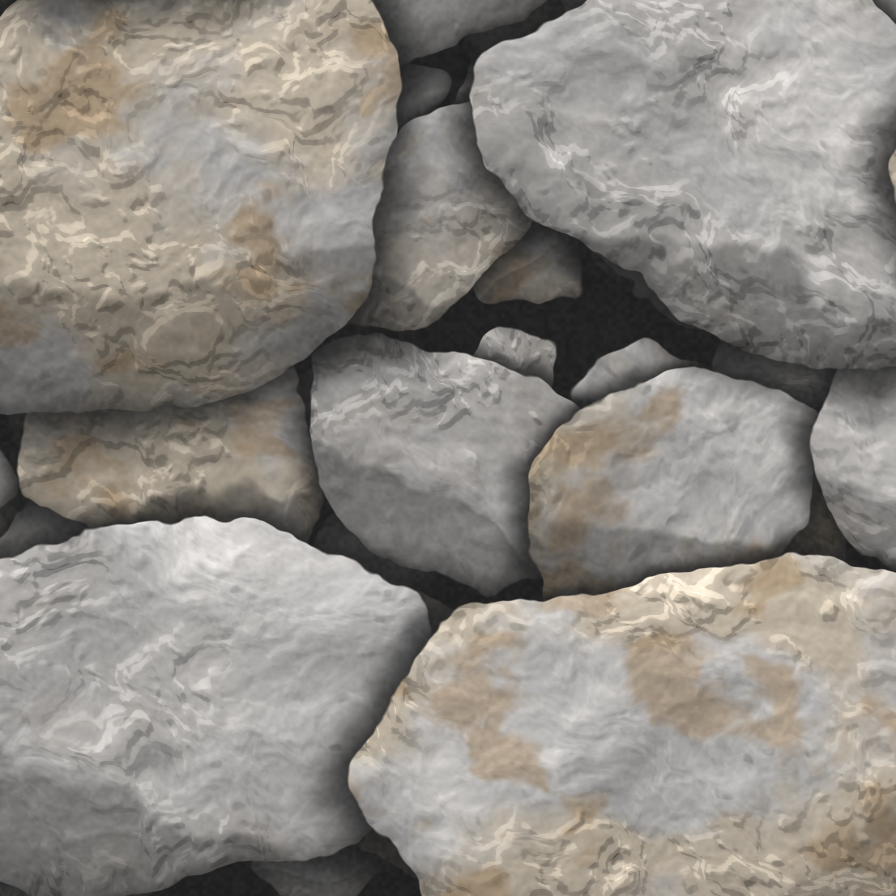
Reproduce this texture procedurally as a WebGL 1 fragment shader.

```glsl
precision highp float;
// A heap of weathered grey and tan boulders with dark gaps between them.
// Three jittered grids of sharp-edged polygons are laid from small to large;
// each stone shadows what lies below and gets facets, chips and stains.
uniform vec2 u_resolution;

float hash(vec2 p) {
  vec3 q = fract(vec3(p.xyx) * 0.1031);
  q += dot(q, q.yzx + 33.33);
  return fract((q.x + q.y) * q.z);
}

float noise(vec2 p) {
  vec2 i = floor(p), f = fract(p);
  f = f * f * (3.0 - 2.0 * f);
  return mix(mix(hash(i), hash(i + vec2(1, 0)), f.x),
             mix(hash(i + vec2(0, 1)), hash(i + 1.0), f.x), f.y);
}

float fbm(vec2 p) {
  float sum = 0.0, amp = 0.5;
  for (int i = 0; i < 5; i++) {
    sum += amp * noise(p);
    p = mat2(1.6, 1.2, -1.2, 1.6) * p + 7.3;
    amp *= 0.5;
  }
  return sum / 0.97;
}

vec2 heading(float a) { return vec2(cos(a), sin(a)); }

// Steps in height whose edges become short, crisp chips
float terrace(float h) {
  return smoothstep(0.40, 0.43, h) + smoothstep(0.52, 0.55, h) + smoothstep(0.63, 0.66, h);
}

// Mineral colour and fine relief; local is the offset in stone radii.
vec3 stoneSurface(vec2 p, vec2 local, mat2 turn, vec2 key, float warmth) {
  vec2 grain = (p * turn) * vec2(5.5, 7.5) + key * 5.7;
  float mottle = fbm(grain);
  float stain = fbm(grain * 0.9 + 19.0);
  float paleness = 0.4 * hash(key + 4.4) + 1.7 * (mottle - 0.5) + 0.45;
  vec3 col = mix(vec3(0.575, 0.57, 0.567), vec3(0.715, 0.705, 0.695), clamp(paleness, 0.0, 1.0));

  // Tan patches, then smaller ochre rust
  col = mix(col, vec3(0.67, 0.625, 0.555), 0.85 * warmth * smoothstep(0.40, 0.60, stain));
  float rust = smoothstep(0.56, 0.70, fbm(grain * 1.9 + 41.0));
  col = mix(col, vec3(0.57, 0.47, 0.35), 0.5 * rust * warmth);

  // Rough relief lit from above, broken by chips in some areas
  vec2 toLight = vec2(-0.05, 0.13) * turn;
  vec2 rough = grain * 2.6 + 1.2 * mottle;
  float low = fbm(rough), high = fbm(rough + toLight);
  float chipped = smoothstep(0.42, 0.62, stain);
  float chips = (terrace(low) - terrace(high)) * mix(0.03, 0.17, chipped);
  float pits = smoothstep(0.80, 0.92, noise(grain * 8.0)) * smoothstep(0.5, 0.6, low);
  float light = 1.0 + 0.85 * (low - high) + chips - 0.13 * pits + 0.03 * local.y;

  // Broad broken facets; the first one faces down and is darkest
  for (int f = 0; f < 3; f++) {
    float k = float(f);
    vec2 dir = heading(-2.1 + 2.1 * k + 1.2 * hash(key + k * 3.3 + 1.9));
    float offset = mix(0.25, 0.55, hash(key + k * 5.1 + 2.7));
    float side = smoothstep(-0.02, 0.05, dot(local, dir) - offset + 0.6 * (mottle - 0.5));
    light *= 1.0 + 0.18 * side * (dir.y - 0.4);
  }
  return col * light;
}

// One grid of stones, painted over col in a fixed order.
void layStones(inout vec3 col, vec2 p, float cell, float seed, float shade) {
  vec2 home = floor(p / cell);
  for (int j = -1; j <= 1; j++) {
    for (int i = -1; i <= 1; i++) {
      vec2 id = home + vec2(i, j);
      vec2 key = id + seed;
      vec2 jitter = vec2(hash(key + 3.1), hash(key + 7.7)) - 0.5;
      float size = cell * mix(0.43, 0.56, hash(key));
      vec2 local = (p - (id + 0.5 + 0.34 * jitter) * cell) / size;
      vec2 axis = heading(1.8 * (hash(key + 5.9) - 0.5));
      mat2 turn = mat2(axis.x, axis.y, -axis.y, axis.x);
      vec2 q = (local * turn) * vec2(0.88, 1.2);
      if (dot(q, q) > 6.0) continue;

      // Smooth maximum of half-planes gives outline and outward normal
      float sum = 0.0;
      vec2 normal = vec2(0.0);
      for (int n = 0; n < 8; n++) {
        float k = float(n);
        vec2 dir = heading((k + 0.8 * hash(key + k * 1.7)) * 0.7854);
        float weight = exp(24.0 * (dot(q, dir) - 0.82 - 0.3 * hash(key + k * 2.3 + 9.0)));
        sum += weight;
        normal += weight * dir;
      }
      float d = log(sum) / 24.0;
      normal = turn * normal / sum;

      // Contact shadow, wider underneath
      float gap = d * size * (1.0 + 0.45 * normal.y) / (0.03 + 0.035 * cell);
      col = mix(vec3(0.13), col, mix(0.12, 1.0, smoothstep(-0.2, 1.0, gap)));

      if (d * size < 0.002) {
        float checker = mod(id.x + id.y, 2.0);
        float warmth = mix(0.1, 1.0, checker * smoothstep(0.1, 0.5, cell + 0.3 * hash(key + 8.2)));
        vec3 stone = shade * stoneSurface(p, local, turn, key, warmth);
        float rim = exp(9.0 * min(d, 0.0));
        stone *= 1.0 + rim * (0.28 * dot(normal, vec2(-0.2, 0.9)) - 0.13);
        col = mix(col, stone, 1.0 - smoothstep(-0.0015, 0.0015, d * size));
      }
    }
  }
}

void main() {
  vec2 p = gl_FragCoord.xy / u_resolution.y;
  // Ragged outlines from a coarse and a fine warp
  vec2 warped = p + 0.05 * (vec2(fbm(p * 8.0), fbm(p * 8.0 + 31.0)) - 0.5);
  warped += 0.006 * (vec2(noise(p * 48.0), noise(p * 48.0 + 17.0)) - 0.5);

  vec3 col = vec3(0.14);
  layStones(col, warped, 0.16, 50.0, 0.82);
  layStones(col, warped, 0.31, 83.0, 0.95);
  layStones(col, warped + 0.12, 0.60, 127.0, 1.02);
  col += 0.035 * (noise(p * 210.0) - 0.5);
  gl_FragColor = vec4(clamp(col, 0.0, 1.0), 1.0);
}
```
